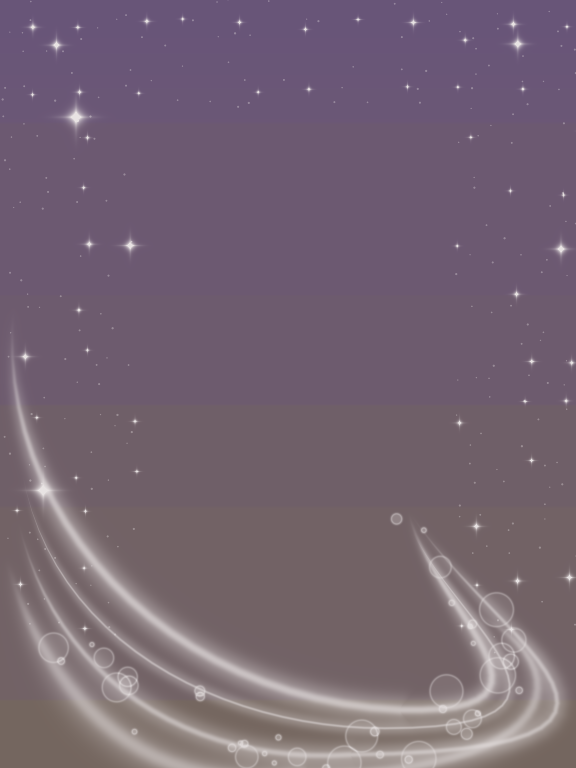
A WebGL 2 fragment shader for this background:

```glsl
#version 300 es
precision highp float;

#define BUBBLES 44
#define BUBBLE_SPREAD 0.11
#define STAR_CELL 0.095
#define DUST_CELL 0.03
#define CORE_GAIN 0.62
#define HAZE_GAIN 0.36
#define CURVE_STEPS 24

uniform vec2 u_resolution;
out vec4 fragColor;

const vec3 SILVER = vec3(0.91, 0.89, 0.89);

float hash(vec2 p) {
    return fract(sin(dot(p, vec2(127.1, 311.7))) * 43758.5453);
}

vec2 hash2(vec2 p) {
    return vec2(hash(p), hash(p + 19.3));
}

// Dusk sky in soft-edged horizontal bands
float below(float y, float edge) {
    return 1.0 - smoothstep(edge - 0.003, edge + 0.003, y);
}

vec3 sky(float y) {
    vec3 c = mix(vec3(0.418, 0.342, 0.462), vec3(0.408, 0.332, 0.472), smoothstep(1.1, 1.33, y));
    c = mix(c, vec3(0.424, 0.348, 0.445), below(y, 1.12));
    c = mix(c, vec3(0.429, 0.358, 0.432), below(y, 0.821));
    c = mix(c, vec3(0.437, 0.373, 0.408), below(y, 0.630));
    c = mix(c, vec3(0.446, 0.385, 0.398), below(y, 0.453));
    return mix(c, vec3(0.456, 0.400, 0.372), below(y, 0.118));
}

vec2 bezier(vec2 a, vec2 b, vec2 c, vec2 d, float t) {
    float s = 1.0 - t;
    return s * s * s * a + 3.0 * s * s * t * b + 3.0 * s * t * t * c + t * t * t * d;
}

// Glowing ribbon that widens from its tip a to its root d
float ribbon(vec2 p, vec2 a, vec2 b, vec2 c, vec2 d, float core, float haze) {
    float nearest = 10.0, along = 0.0;
    vec2 from = a;
    for (int i = 1; i <= CURVE_STEPS; i++) {
        float t = float(i) / float(CURVE_STEPS);
        vec2 to = bezier(a, b, c, d, t), edge = to - from;
        float h = clamp(dot(p - from, edge) / dot(edge, edge), 0.0, 1.0);
        float dist = length(p - from - h * edge);
        if (dist < nearest) {
            nearest = dist;
            along = t - (1.0 - h) / float(CURVE_STEPS);
        }
        from = to;
    }
    float grow = smoothstep(0.0, 0.5, along);
    float r = nearest / mix(0.4, 1.0, grow);
    float light = CORE_GAIN * exp(-r * r / (core * core)) + HAZE_GAIN * exp(-r * r / (haze * haze));
    return light * smoothstep(0.0, 0.25, along) * mix(0.7, 1.0, grow);
}

// Four-pointed star with a soft heart
float sparkle(vec2 q, float size) {
    q = abs(q) / size;
    float rays = exp(-q.x * 15.0 - q.y * 3.2) + exp(-q.y * 15.0 - q.x * 3.2);
    return (rays + 0.55 * exp(-dot(q, q) * 16.0)) * smoothstep(1.3, 0.5, max(q.x, q.y));
}

// Stars keep to the top and the two sides
float starRegion(vec2 p) {
    float side = max(step(p.x, 0.24), step(0.79, p.x)) * step(0.2, p.y);
    return max(side, step(1.14, p.y));
}

float starField(vec2 p) {
    vec2 cell = floor(p / STAR_CELL);
    vec2 centre = (cell + 0.28 + 0.44 * hash2(cell + 4.0)) * STAR_CELL;
    float pick = hash(cell + 31.0);
    float size = mix(0.012, 0.027, pow(hash(cell + 57.0), 3.0));
    float stars = step(0.42, pick) * sparkle(p - centre, size) * starRegion(centre);

    vec2 grain = floor(p / DUST_CELL);
    vec2 speck = (grain + 0.15 + 0.7 * hash2(grain + 8.0)) * DUST_CELL;
    float radius = mix(0.001, 0.0019, hash(grain + 3.0));
    float dust = smoothstep(radius + 0.001, radius - 0.001, length(p - speck));
    return 0.9 * stars + 0.35 * dust * step(0.66, hash(grain + 71.0)) * starRegion(speck);
}

// Clear bubbles strewn along the lower sweep
float bubbles(vec2 p) {
    float light = 0.0;
    for (int i = 0; i < BUBBLES; i++) {
        vec2 seed = vec2(float(i), 6.0);
        float t = (float(i) + hash(seed)) / float(BUBBLES);
        vec2 centre = bezier(vec2(0.08, 0.2), vec2(0.4, -0.06), vec2(1.15, -0.02), vec2(0.72, 0.4), t);
        centre += (hash2(seed + 2.0) - 0.5) * BUBBLE_SPREAD;
        float radius = mix(0.004, 0.032, pow(hash(seed + 9.0), 2.5));
        float d = length(p - centre) - radius;
        float fill = smoothstep(0.0015, -0.0015, d);
        float rim = exp(-d * d / 0.000004);
        light += fill * mix(0.32, 0.1, smoothstep(0.004, 0.02, radius)) + 0.3 * rim;
    }
    return light;
}

void main() {
    vec2 p = gl_FragCoord.xy / u_resolution.x;

    // Each sweep joins a long left arm to a short right arm
    float upper = max(ribbon(p, vec2(0.024, 0.804), vec2(-0.014, 0.439), vec2(0.295, 0.118), vec2(0.694, 0.101), 0.007, 0.023),
                      ribbon(p, vec2(0.708, 0.448), vec2(0.747, 0.274), vec2(1.024, 0.092), vec2(0.694, 0.101), 0.006, 0.018));
    float middle = max(ribbon(p, vec2(0.038, 0.517), vec2(0.087, 0.222), vec2(0.382, 0.069), vec2(0.668, 0.069), 0.002, 0.012),
                       ribbon(p, vec2(0.715, 0.413), vec2(0.799, 0.240), vec2(1.076, 0.069), vec2(0.668, 0.069), 0.002, 0.012));
    float lower = max(ribbon(p, vec2(0.031, 0.431), vec2(0.095, 0.153), vec2(0.330, 0.005), vec2(0.608, 0.023), 0.005, 0.020),
                      ribbon(p, vec2(0.708, 0.448), vec2(0.868, 0.205), vec2(1.250, 0.031), vec2(0.608, 0.023), 0.004, 0.018));
    float base = max(ribbon(p, vec2(0.009, 0.370), vec2(0.069, 0.153), vec2(0.226, -0.056), vec2(0.521, -0.012), 0.013, 0.034),
                     ribbon(p, vec2(0.816, 0.274), vec2(1.024, 0.170), vec2(0.972, -0.012), vec2(0.521, -0.012), 0.008, 0.028));
    float sweeps = upper + 0.75 * middle + 0.8 * lower + 0.65 * base;

    // Leading stars over the scattered field
    float stars = starField(p);
    stars += sparkle(p - vec2(0.132, 1.130), 0.055) + sparkle(p - vec2(0.075, 0.482), 0.052);
    stars += sparkle(p - vec2(0.226, 0.907), 0.033) + sparkle(p - vec2(0.899, 1.257), 0.033);
    stars += sparkle(p - vec2(0.974, 0.901), 0.033) + sparkle(p - vec2(0.098, 1.255), 0.030);

    vec3 colour = mix(sky(p.y), SILVER, 1.0 - exp(-1.35 * sweeps));
    colour = mix(colour, SILVER, clamp(bubbles(p), 0.0, 0.75));
    colour = mix(colour, SILVER, clamp(stars, 0.0, 1.0));
    fragColor = vec4(colour, 1.0);
}
```
